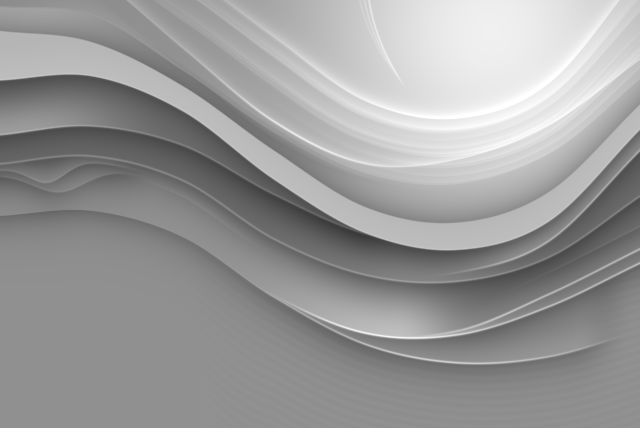
Write a Shadertoy shader that draws this background.

```glsl
// Layered grey paper waves sweeping beneath a soft glow with silky strands.

// A curve is eight heights evenly spaced across the canvas.
struct Curve { vec4 left, right; };

const Curve HEM         = Curve(vec4(.496, .508, .447, .305), vec4(.195, .152, .166, .227));
const Curve FOLD        = Curve(vec4(.496, .508, .447, .309), vec4(.221, .217, .283, .385));
const Curve FOLD_BACK   = Curve(vec4(.520, .530, .470, .330), vec4(.223, .227, .312, .418));
const Curve DARK_WAVE   = Curve(vec4(.617, .635, .578, .441), vec4(.357, .342, .398, .541));
const Curve SIDE_STRAND = Curve(vec4(.617, .635, .578, .441), vec4(.357, .363, .436, .648));
const Curve UPPER_WAVE  = Curve(vec4(.684, .705, .660, .545), vec4(.453, .425, .495, .720));
const Curve RIBBON_LOW  = Curve(vec4(.812, .822, .740, .580), vec4(.455, .416, .482, .697));
const Curve RIBBON_TOP  = Curve(vec4(.928, .902, .799, .648), vec4(.516, .480, .551, .756));
const Curve VEIL        = Curve(vec4(.985, .965, .835, .690), vec4(.585, .560, .630, .800));
const Curve SILK        = Curve(vec4(1.15, 1.06, .887, .715), vec4(.617, .627, .707, .860));
const Curve CREST       = Curve(vec4(1.30, 1.20, 1.068, .912), vec4(.764, .723, .805, 1.06));

const float ASPECT = 1.5;
const vec2 GLOW_CENTER = vec2(1.152, .922);
const float GLOW_SPREAD = .2;
const float BASE_TONE = .565;
const float RIBBON_TONE = .74;
const float SHADOW_WIDTH = .038;
const float RIM_WIDTH = .0028;
const int STRANDS = 16;

float hash(float n) {
    n = fract(n * .1031);
    n *= n + 33.33;
    return fract(n * (n + n));
}

float knot(Curve c, int i) {
    if (i < 0) return 2. * c.left.x - c.left.y;
    if (i > 7) return 2. * c.right.w - c.right.z;
    return i < 4 ? c.left[i] : c.right[i - 4];
}

// Catmull-Rom height of a curve at x in 0..1
float height(Curve c, float x) {
    float s = x * 7.;
    int i = int(clamp(floor(s), 0., 6.));
    float t = s - float(i);
    float a = knot(c, i - 1), b = knot(c, i), d = knot(c, i + 1), e = knot(c, i + 2);
    return b + .5 * t * (d - a + t * (2. * a - 5. * b + 4. * d - e + t * (3. * (b - d) + e - a)));
}

// Approximate signed distance, positive above the curve
float above(Curve c, vec2 uv) {
    float h = height(c, uv.x);
    float slope = (height(c, uv.x + .005) - h) / (.005 * ASPECT);
    return (uv.y - h) / sqrt(1. + slope * slope);
}

float bump(float x, float center, float width) {
    float t = (x - center) / width;
    return exp(-t * t);
}

// Covers all above an edge, casts a shadow below it and lights its rim
void layer(inout float tone, float d, float low, float high, float depth,
           float shadow, float rim, float mask) {
    float px = 1. / iResolution.y;
    tone *= 1. - mask * shadow * exp(min(d, 0.) / SHADOW_WIDTH);
    float fill = mix(low, high, smoothstep(0., depth, d));
    tone = mix(tone, fill, mask * smoothstep(-px, px, d));
    tone += mask * rim * bump(d, 0., max(RIM_WIDTH, px));
}

// Soft strand, crisp on its lower side
float strand(float d, float width) {
    return smoothstep(-.002, .002, d) * exp(-max(d, 0.) / width);
}

float sky(vec2 uv, vec2 p, float rimDist) {
    vec2 g = p - GLOW_CENTER;
    float tone = .55 + .39 * exp(-dot(g, g) / GLOW_SPREAD);
    float veil = above(VEIL, uv), silk = above(SILK, uv), crest = above(CREST, uv);
    float fadeLeft = smoothstep(.1, .5, uv.x);

    // Pale sheet in the upper left corner
    tone += .13 * smoothstep(.003, -.003, veil) * smoothstep(.3, .05, uv.x);
    tone *= 1. - .24 * exp(-rimDist / .045);

    // Fine strands scattered between the ribbon and the crest
    for (int i = 0; i < STRANDS; i++) {
        float n = float(i) + 1.;
        float d = mix(veil, crest, hash(n)) + .03 * (hash(n + 40.) - .5) * uv.x;
        float reach = bump(uv.x, .25 + .75 * hash(n + 80.), .3);
        tone += .05 * reach * strand(d, .008 + .02 * hash(n + 120.));
    }

    // Main silk bands
    tone += .10 * strand(veil, .03) * bump(uv.x, .25, .25);
    tone -= .07 * exp(-abs(silk + .035) / .02) * bump(uv.x, .4, .18);
    tone += .12 * strand(silk, .016) + .2 * bump(silk, 0., .003) * bump(uv.x, .46, .13);
    tone += .11 * strand(crest, .013) * (.4 + .6 * fadeLeft);

    // Hair-thin strokes falling from the top edge
    float t = (1. - uv.y) / .205;
    for (int i = 0; i < 3; i++) {
        float n = float(i);
        float x = .865 + .03 * t + .055 * t * t - .009 * n * (1.2 - t);
        tone += .1 / (1. + n) * bump(p.x, x, .0025) * smoothstep(1.02, .8, t + .1 * n);
    }
    return tone;
}

void mainImage(out vec4 fragColor, in vec2 fragCoord) {
    vec2 uv = fragCoord / iResolution.xy, p = uv * vec2(ASPECT, 1.);
    float x = uv.x;

    // Ground with faint ripples following the hem
    float hem = above(HEM, uv), dark = above(DARK_WAVE, uv);
    float tone = BASE_TONE + .006 * sin(hem * 330. + 8. * x) * smoothstep(.2, .5, x);

    // Lower folds
    layer(tone, hem, .6, .56, .07, .24, .35 * bump(x, .66, .25), smoothstep(.99, .9, x));
    layer(tone, above(FOLD, uv), .57 + .19 * bump(x, .63, .18), .53, .16,
          .24 * smoothstep(.35, .6, x), .32 * smoothstep(.4, .55, x), 1.);
    float back = above(FOLD_BACK, uv);
    layer(tone, back, .52, .46, .06, .2, .28, smoothstep(.62, .8, x));
    layer(tone, back - .047, .45, .4, .08, .15, .05, smoothstep(.73, .95, x));

    // Small ripples at the left and a faint echo line
    float leftSide = smoothstep(.25, .16, x);
    layer(tone, dark + .025 + .058 * bump(x, .095, .06), .58, .52, .07, .15, .04, leftSide);
    layer(tone, dark + .014 + .043 * bump(x, .075, .04), .56, .49, .05, .2, .07, leftSide);
    tone += .05 * strand(dark + .035, .012) * bump(x, .31, .09);

    // Dark waves
    layer(tone, dark, .42 + .12 * bump(x, .68, .2), .38, .11, .3, .15, 1.);
    layer(tone, above(SIDE_STRAND, uv), .62, .5, .06, .12, .24, smoothstep(.66, .82, x));
    layer(tone, above(UPPER_WAVE, uv), mix(.62, .44, smoothstep(.03, .27, x)), .43, .12,
          .28, .13, smoothstep(.63, .55, x));

    // Broad ribbon, then the glowing sky above it
    float rimDist = above(RIBBON_TOP, uv);
    layer(tone, above(RIBBON_LOW, uv), RIBBON_TONE, RIBBON_TONE - .03, .09, .32, .07, 1.);
    float px = 1. / iResolution.y;
    tone = mix(tone, sky(uv, p, max(rimDist, 0.)), smoothstep(-px, px, rimDist));

    fragColor = vec4(vec3(clamp(tone, 0., 1.)), 1.);
}
```
